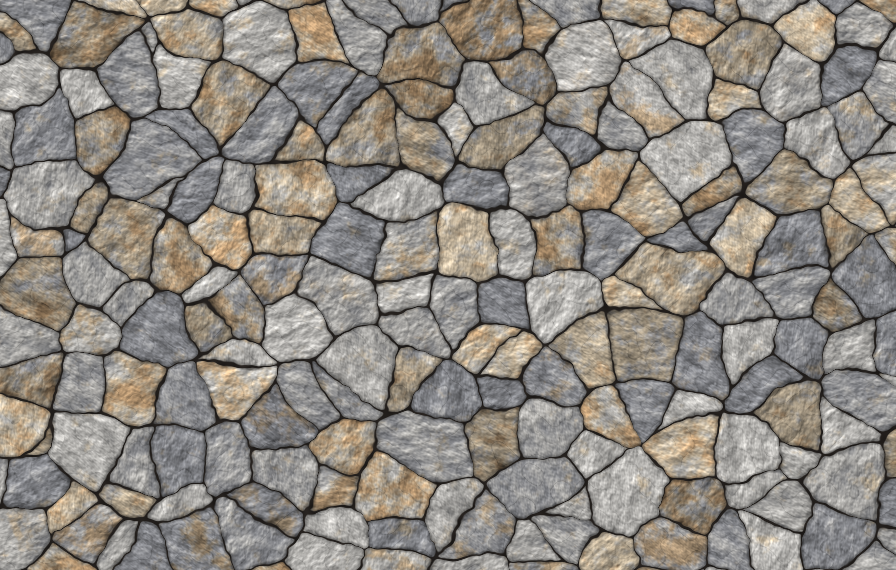
This texture is drawn by a Shadertoy shader. Its source:

```glsl
// Dry-stone wall of irregular grey, tan and rust rocks with thin dark joints.

#define ROWS 11.3          // stones per canvas height
#define STRETCH 0.92       // below 1 makes stones wider than tall
#define SIZE_SPREAD 0.42   // difference between large and small stones
#define JOINT 0.010        // half width of the joints
#define ROUNDING 40.0      // higher gives sharper stone corners
#define ROUGHNESS 0.050    // small raggedness of the outlines
#define RELIEF 0.20        // strength of the surface bumps
#define MOTTLE 0.21        // light and dark blotches in a stone
#define WARM_SHARE 0.40    // share of stones with ochre staining
#define LIGHT_DIR vec2(-0.45, 0.89)

const vec3 JOINT_COLOR = vec3(0.13, 0.115, 0.105);
const vec3 COOL_TINT = vec3(1.01, 1.0, 0.98);
const vec3 BLUE_TINT = vec3(0.985, 0.995, 1.03);
const vec3 OCHRE_TINT = vec3(1.09, 1.005, 0.87);
const vec3 RUST_TINT = vec3(1.15, 0.92, 0.67);

struct Stone {
    vec2 id;       // grid cell that owns the stone
    vec2 outward;  // direction to the nearest edge
    float edge;    // distance to the rounded outline
};

vec2 hash22(vec2 p) {
    vec3 q = fract(p.xyx * vec3(0.1031, 0.1030, 0.0973));
    q += dot(q, q.yzx + 33.33);
    return fract((q.xx + q.yz) * q.zy);
}

// Gradient noise, roughly -0.7 to 0.7
float noise(vec2 p) {
    vec2 i = floor(p), f = p - i;
    vec2 u = f * f * f * (f * (f * 6.0 - 15.0) + 10.0);
    vec2 x = vec2(1, 0), y = vec2(0, 1);
    float a = dot(hash22(i) * 2.0 - 1.0, f);
    float b = dot(hash22(i + x) * 2.0 - 1.0, f - x);
    float c = dot(hash22(i + y) * 2.0 - 1.0, f - y);
    float d = dot(hash22(i + x + y) * 2.0 - 1.0, f - x - y);
    return mix(mix(a, b, u.x), mix(c, d, u.x), u.y);
}

float fbm(vec2 p) {
    float sum = 0.0, amp = 1.0;
    for (int k = 0; k < 4; k++) {
        sum += amp * noise(p);
        p = mat2(1.68, 1.26, -1.26, 1.68) * p + 17.3;
        amp *= 0.66;
    }
    return sum;
}

vec2 site(vec2 cell) { return cell + 0.5 + 0.96 * (hash22(cell) - 0.5); }

// Squared distance less a random weight: straight-edged cells of mixed size
float power(vec2 p, vec2 cell) {
    vec2 r = p - site(cell);
    return dot(r, r) - SIZE_SPREAD * hash22(cell + 71.0).x;
}

Stone findStone(vec2 p) {
    Stone s = Stone(vec2(0), vec2(0), 0.0);
    vec2 base = floor(p);
    float nearest = 1e3;
    for (int j = -2; j <= 2; j++)
    for (int i = -2; i <= 2; i++) {
        vec2 cell = base + vec2(i, j);
        float d = power(p, cell);
        if (d < nearest) { nearest = d; s.id = cell; }
    }
    // Blend the distances to all borders so that corners are rounded
    float total = 1e-9;
    for (int j = -2; j <= 2; j++)
    for (int i = -2; i <= 2; i++) {
        if (i == 0 && j == 0) continue;
        vec2 cell = s.id + vec2(i, j);
        vec2 across = site(cell) - site(s.id);
        float span = max(length(across), 1e-3);
        float border = (power(p, cell) - nearest) / (2.0 * span);
        float weight = exp(-ROUNDING * max(border, 0.0));
        total += weight;
        s.outward += weight * across / span;
    }
    s.outward /= total;
    s.edge = -log(total) / ROUNDING;
    return s;
}

// Layered rock grain, turned a different way in each stone
float grain(vec2 p, vec2 id) {
    float angle = 6.2832 * hash22(id + 13.0).x;
    float c = cos(angle), s = sin(angle);
    vec2 q = mat2(c, -s, s, c) * p;
    return fbm(q * vec2(1.9, 3.1) + 40.0 * hash22(id + 5.0));
}

vec3 rockColor(vec2 p, vec2 id, float bumps) {
    vec2 pick = hash22(id + 29.0), kind = hash22(id + 47.0);
    float blotch = fbm(p * 1.7 + 60.0 * kind);
    float crack = 1.0 - smoothstep(0.0, 0.05, abs(noise(p * 2.6 + 30.0 * pick) + 0.12 * bumps));
    float tone = mix(0.50, 0.71, pick.x) + MOTTLE * bumps - 0.07 * crack;
    vec3 tint = mix(BLUE_TINT, COOL_TINT, smoothstep(0.1, 0.7, pick.x + 0.5 * bumps));
    float warm = smoothstep(1.0 - WARM_SHARE - 0.15, 1.0 - WARM_SHARE + 0.2, kind.x);
    float stain = smoothstep(-0.30, 0.35, blotch + 0.8 * warm - 0.5);
    float rust = smoothstep(0.1, 0.7, blotch + 0.5 * kind.y - 0.1) * warm;
    tint = mix(tint, OCHRE_TINT, stain);
    tint = mix(tint, RUST_TINT, 0.8 * rust);
    return tint * (tone + 0.01 * warm - 0.07 * rust);
}

void mainImage(out vec4 fragColor, in vec2 fragCoord) {
    vec2 p = fragCoord / iResolution.y * ROWS * vec2(STRETCH, 1.0) + 3.0;
    float pixel = ROWS / iResolution.y;

    // Bend and roughen the outlines
    vec2 bend = vec2(noise(p * 1.2), noise(p * 1.2 + 31.0));
    vec2 rough = vec2(noise(p * 6.0 + 7.0), noise(p * 6.0 + 53.0));
    Stone stone = findStone(p + 0.24 * bend + ROUGHNESS * rough);

    // Surface colour, bumps and a lit or shaded rim
    float bumps = grain(p, stone.id);
    float slope = bumps - grain(p + 0.05 * LIGHT_DIR, stone.id);
    float facing = dot(stone.outward, LIGHT_DIR);
    vec3 color = rockColor(p, stone.id, bumps);
    color *= 1.0 + RELIEF * clamp(2.0 * slope, -1.2, 1.2);
    color *= 1.0 + 0.14 * facing * exp(-max(stone.edge, 0.0) / 0.07);

    // Joints widen at random and where the stone above casts a shadow
    float joint = JOINT + 0.034 * noise(p * 1.9 + 90.0) + 0.014 * max(facing, 0.0);
    color *= mix(0.70, 1.0, smoothstep(joint, joint + 0.07, stone.edge));
    float cover = smoothstep(joint - 0.6 * pixel, joint + 0.6 * pixel, stone.edge);
    vec3 gap = JOINT_COLOR * (1.0 + 0.5 * rough.x);
    fragColor = vec4(clamp(mix(gap, color, cover), 0.0, 1.0), 1.0);
}
```
